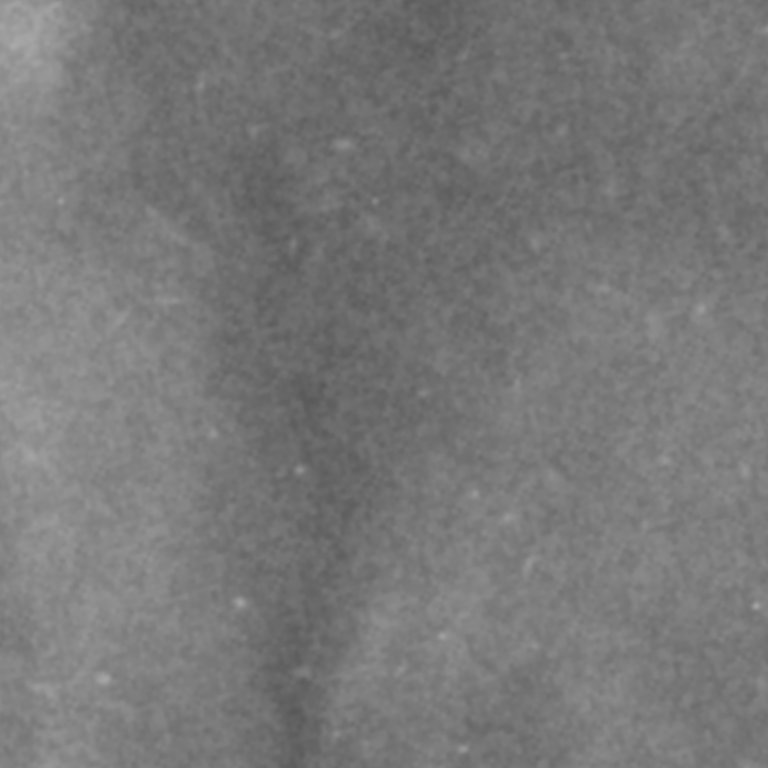
This texture is drawn by a WebGL 2 fragment shader. Its source:

```glsl
#version 300 es
precision highp float;

uniform vec2 u_resolution;
out vec4 fragColor;

const float BASE_TONE = 0.487;
const float BAND_DEPTH = 0.086;
const float LEFT_GLOW = 0.066;
const float CORNER_GLOW = 0.13;
const float STREAK_GLOW = 0.05;
const float CLOUD_CONTRAST = 0.13;
const float GRAIN_CONTRAST = 0.1;
const float GRAIN_SCALE = 80.0;
const float FLECK_CELLS = 9.0;
const float FLECK_SHARE = 0.55;
const float FLECK_GLOW = 0.17;
const float SMUDGE_CELLS = 7.0;
const float SMUDGE_SHARE = 0.5;
const float SMUDGE_GLOW = 0.05;
const vec2 CORNER = vec2(0.01, 0.95);
const mat2 TURN = mat2(0.8, 0.6, -0.6, 0.8);

float hash(vec2 cell) {
    uvec2 q = uvec2(ivec2(cell) + 4096) * uvec2(1597334673u, 3812015801u);
    uint n = (q.x ^ q.y) * 1597334673u;
    n = (n ^ (n >> 15)) * 2246822519u;
    return float((n ^ (n >> 13)) >> 8) / 16777216.0;
}

vec2 hash2(vec2 cell) {
    return vec2(hash(cell + 37.0), hash(cell + 113.0));
}

// Smooth value noise centred on zero
float noise(vec2 p) {
    vec2 i = floor(p);
    vec2 f = fract(p);
    f = f * f * f * (f * (f * 6.0 - 15.0) + 10.0);
    float low = mix(hash(i), hash(i + vec2(1, 0)), f.x);
    float high = mix(hash(i + vec2(0, 1)), hash(i + vec2(1, 1)), f.x);
    return mix(low, high, f.y) - 0.5;
}

float fbm(vec2 p) {
    float sum = 0.0;
    float weight = 0.5;
    for (int i = 0; i < 5; i++) {
        sum += weight * noise(p);
        p = TURN * p * 2.03 + 17.3;
        weight *= 0.52;
    }
    return sum;
}

float segmentDistance(vec2 p, vec2 a, vec2 b) {
    vec2 ab = b - a;
    return length(p - a - ab * clamp(dot(p - a, ab) / dot(ab, ab), 0.0, 1.0));
}

// Scattered soft spots, some of them drawn out at random angles
float spots(vec2 uv, float cells, float radius, float share, float seed) {
    vec2 p = uv * cells;
    vec2 home = floor(p);
    float sum = 0.0;
    for (int y = -1; y <= 1; y++) {
        for (int x = -1; x <= 1; x++) {
            vec2 cell = home + vec2(x, y);
            vec2 key = cell + seed;
            vec2 d = (p - cell - hash2(key)) / cells;
            float angle = 6.2832 * hash(key + 211.0);
            d = mat2(cos(angle), sin(angle), -sin(angle), cos(angle)) * d;
            float stretch = 1.0 + 2.5 * pow(hash(key + 307.0), 3.0);
            d /= radius * mix(0.7, 1.3, hash(key + 401.0)) * vec2(stretch, 1.0);
            float strength = mix(0.3, 1.0, hash(key + 503.0)) / sqrt(stretch);
            sum += step(hash(key), share) * strength * exp(-dot(d, d));
        }
    }
    return sum;
}

void main() {
    vec2 uv = gl_FragCoord.xy / u_resolution;
    vec2 warp = vec2(fbm(uv * 5.0 + 3.0), fbm(uv * 5.0 + 41.0));
    vec2 p = uv + 0.12 * warp;

    // Dark funnel, narrow below and broad above, leaning right
    float rise = p.y * p.y;
    float across = (p.x - 0.38 - 0.22 * rise) / (0.06 + 0.34 * rise);
    float tone = BASE_TONE - BAND_DEPTH * exp(-across * across);

    // Pale left margin and upper corner
    float patches = 0.9 + 2.2 * fbm(uv * vec2(7.0, 5.0) + 71.0);
    tone += LEFT_GLOW * patches * (1.0 - smoothstep(0.02, 0.22, p.x));
    vec2 fromCorner = p - CORNER;
    tone += CORNER_GLOW * exp(-dot(fromCorner, fromCorner) / 0.006);

    // Faint slanted streak beside the funnel foot
    float streak = segmentDistance(uv + 0.03 * warp, vec2(0.41, 0.01), vec2(0.49, 0.19)) / 0.026;
    tone += STREAK_GLOW * exp(-streak * streak);

    // Upright clouds and fine mottling
    tone += CLOUD_CONTRAST * fbm(p * vec2(6.0, 4.0) + 11.0);
    tone += GRAIN_CONTRAST * 0.5 * noise(TURN * uv * GRAIN_SCALE);
    tone += GRAIN_CONTRAST * 0.47 * noise(TURN * TURN * uv * GRAIN_SCALE * 1.7 + 29.0);

    // Small bright flecks and wide dim smudges
    tone += FLECK_GLOW * spots(uv, FLECK_CELLS, 0.0065, FLECK_SHARE, 5.0);
    tone += SMUDGE_GLOW * spots(uv, SMUDGE_CELLS, 0.021, SMUDGE_SHARE, 900.0);

    fragColor = vec4(vec3(tone), 1.0);
}
```
